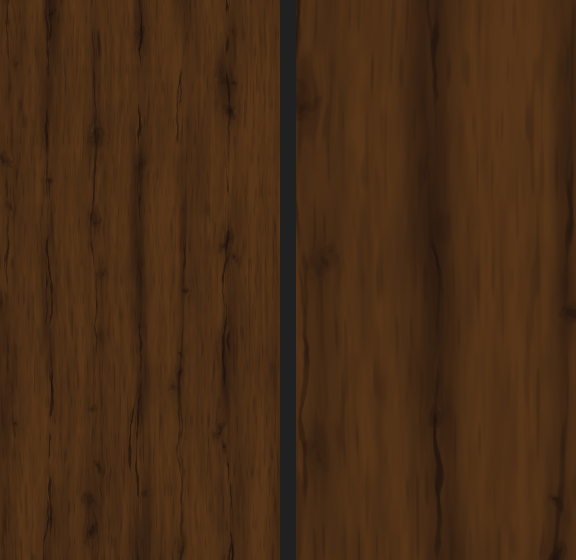
Left, the full canvas; right, a detail of the centre.
This texture is drawn by a Shadertoy shader. Its source:

```glsl
// Dark walnut board: vertical grain, broken black cracks, smoky streaks and ragged knots.
const vec3 CRACK_COLOR = vec3(0.100, 0.058, 0.046);
const vec3 WOOD_COLOR = vec3(0.328, 0.200, 0.091);
const float BASE_TONE = 0.89;
const float STREAK_CONTRAST = 0.46;
const float GRAIN_CONTRAST = 0.20;
const float FIBRE_CONTRAST = 0.13;
const float PORE_DEPTH = 0.17;
const float VEIN_START = 0.023;
const float VEIN_SPACING = 0.157;
const float VEIN_WANDER = 0.055;
const int VEIN_COUNT = 6;
const int CRACKS_PER_VEIN = 3;
const int KNOT_COUNT = 34;

float hash(vec2 p) {
    vec3 q = fract(p.xyx * 0.1031);
    q += dot(q, q.yzx + 33.33);
    return fract((q.x + q.y) * q.z);
}

float noise(vec2 p) {
    vec2 cell = floor(p), f = fract(p);
    f = f * f * (3.0 - 2.0 * f);
    float low = mix(hash(cell), hash(cell + vec2(1, 0)), f.x);
    float high = mix(hash(cell + vec2(0, 1)), hash(cell + vec2(1, 1)), f.x);
    return mix(low, high, f.y);
}

float fbm(vec2 p) {
    float sum = 0.0, weight = 0.533;
    for (int i = 0; i < 4; i++) {
        sum += weight * noise(p);
        p = p * 2.03 + 17.7;
        weight *= 0.5;
    }
    return sum;
}

// Horizontal position of a vein at height y
float veinCenter(float index, float y) {
    float bend = fbm(vec2(y * 2.6, index * 19.0 + 7.5)) - 0.5;
    return VEIN_START + VEIN_SPACING * index + VEIN_WANDER * bend;
}

// Darkness of the cracks (sharp) and of the streaky smoke around them (soft)
float veins(vec2 p) {
    float dark = 0.0;
    float threads = noise(vec2(p.x * 75.0, p.y * 4.0));
    for (int i = 0; i < VEIN_COUNT; i++) {
        float index = float(i);
        float strength = mix(0.5, 1.0, mod(index, 2.0));
        float offset = p.x - veinCenter(index, p.y);
        float smoke = smoothstep(0.25, 0.8, fbm(vec2(p.x * 22.0, p.y * 3.0 + index * 31.0)));
        float spread = mix(0.016, 0.045, noise(vec2(p.y * 2.0, index * 13.0)));
        float shade = smoke * exp(-offset * offset / (spread * spread));
        dark += strength * shade * (0.36 + 0.36 * threads);

        // Thin cracks open and close along each vein
        for (int j = 0; j < CRACKS_PER_VEIN; j++) {
            float seed = index * 11.0 + float(j) * 71.0;
            float side = 0.022 * float(j) * (noise(vec2(p.y * 2.5, seed)) - 0.5);
            float kink = 0.014 * (fbm(vec2(p.y * 18.0, seed + 5.0)) - 0.5);
            float open = smoothstep(0.50, 0.72, fbm(vec2(p.y * 6.5, seed + 3.0)));
            float width = 0.0022 + 0.0055 * open * noise(vec2(p.y * 38.0, seed + 9.0));
            float line = 1.0 - smoothstep(width * 0.3, width, abs(offset - side - kink));
            dark += 0.75 * strength * line * (0.06 + open);
        }
    }
    return dark;
}

// Adds knot darkness and bends the grain around each knot
float knots(vec2 p, float height, inout float grainX) {
    float dark = 0.0;
    vec2 ragged = vec2(fbm(p * vec2(75.0, 50.0)), fbm(p * 60.0 + 40.0)) - 0.5;
    for (int i = 0; i < KNOT_COUNT; i++) {
        float id = float(i);
        float index = floor(hash(vec2(id, 2.3)) * float(VEIN_COUNT));
        float y = height * (id + hash(vec2(id, 5.1))) / float(KNOT_COUNT);
        float x = veinCenter(index, y) + 0.06 * (hash(vec2(id, 8.7)) - 0.5);
        float size = mix(0.006, 0.021, pow(hash(vec2(id, 4.9)), 2.0));
        vec2 q = (p - vec2(x, y)) / size;
        grainX -= 0.6 * size * q.x * exp(-0.22 * dot(q, q));
        q.y += 2.0 * (hash(vec2(id, 6.2)) - 0.5) * q.x;
        q += 2.6 * ragged;
        float d = length(q * vec2(0.85, mix(0.5, 0.95, hash(vec2(id, 3.6)))));
        float rings = 0.7 + 0.3 * sin(d * 7.0);
        float depth = mix(0.3, 0.9, hash(vec2(id, 9.4)));
        dark += depth * rings * (1.0 - smoothstep(0.25, 1.5, d));
        vec2 halo = q * vec2(0.4, 0.2);
        dark += 0.14 * exp(-dot(halo, halo));
    }
    return dark;
}

void mainImage(out vec4 fragColor, in vec2 fragCoord) {
    vec2 p = fragCoord / iResolution.x;
    float height = iResolution.y / iResolution.x;

    // Gently curved grain coordinates
    float grainX = p.x + 0.025 * (noise(vec2(p.x * 4.0, p.y * 1.7)) - 0.5);
    float dark = knots(p, height, grainX) + veins(p);

    // Broad streaks, fine fibres and short dark pores
    float tone = BASE_TONE;
    tone += STREAK_CONTRAST * (fbm(vec2(grainX * 13.0, p.y * 0.7)) - 0.5);
    tone += 0.14 * (fbm(vec2(grainX * 6.0 + 60.0, p.y * 3.5)) - 0.5);
    tone += GRAIN_CONTRAST * (noise(vec2(grainX * 100.0, p.y * 6.0)) - 0.5);
    tone += FIBRE_CONTRAST * (noise(vec2(grainX * 230.0, p.y * 28.0)) - 0.5);
    tone -= PORE_DEPTH * smoothstep(0.66, 0.92, noise(vec2(grainX * 175.0, p.y * 16.0)));

    // Darkening saturates so that overlapping marks stay brown
    tone = min(tone, 1.06) * exp(-1.25 * dark);
    fragColor = vec4(mix(CRACK_COLOR, WOOD_COLOR, tone), 1.0);
}
```
